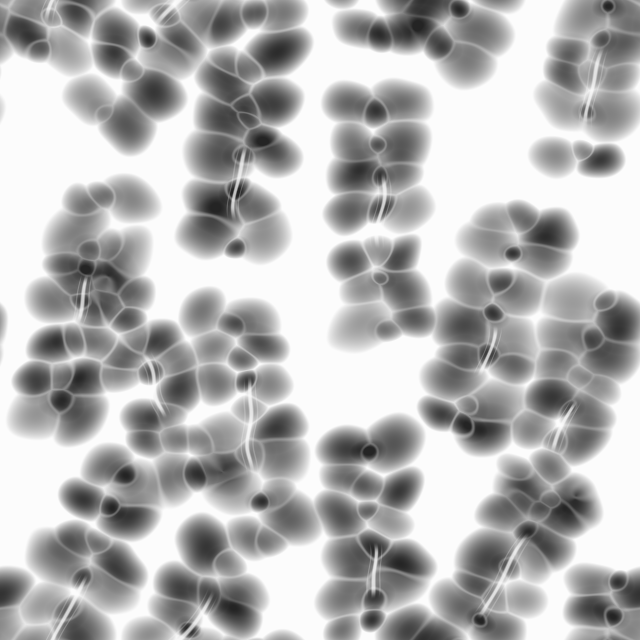
A WebGL 2 fragment shader for this pattern:

```glsl
#version 300 es
precision highp float;

uniform vec2 u_resolution;
out vec4 fragColor;

#define COLUMNS 6
#define STRANDS 12
#define ROWS 7
#define PITCH 0.055
#define SPREAD 0.038
#define BLOB_RADIUS 0.043
#define CORE_RADIUS 0.027
#define CREASE 0.42
#define OVERLAP 0.2
#define STEM_WIDTH 0.0045
#define SEED 3.0

const float TAU = 6.28319;
const vec3 PAPER = vec3(0.99);

vec4 hash4(float n) {
  vec4 phase = n * vec4(12.9898, 78.233, 39.425, 57.113) + vec4(1.3, 4.1, 7.7, 2.9);
  return fract(sin(phase) * 43758.5);
}

// Shortest offset on the repeating tile
vec2 wrap(vec2 d) {
  return d - round(d);
}

// Layered sines with whole periods, so the warp tiles
vec2 wobble(vec2 p) {
  vec2 broad = sin(TAU * (p.yx * vec2(5.0, 4.0) + p * vec2(2.0, 3.0)));
  vec2 fine = sin(TAU * (p.yx * vec2(13.0, 11.0) - p * vec2(7.0, 9.0)));
  return 0.004 * broad + 0.0018 * fine;
}

// Pale streak on the strand axis with a faint line on each side
float stemMask(vec2 q, float halfLength) {
  float across = abs(q.x + 0.004 * sin(q.y * 25.0));
  float core = 1.0 - smoothstep(0.001, STEM_WIDTH, across);
  float flank = 1.0 - smoothstep(0.0, 0.002, abs(across - 0.009));
  float fade = 1.0 - smoothstep(0.6 * halfLength, halfLength, abs(q.y));
  return fade * max(core, 0.3 * flank);
}

void main() {
  vec2 uv = gl_FragCoord.xy / u_resolution;
  vec2 p = uv + wobble(uv);

  float nearest = 9.0, second = 9.0;
  float depthSum = 0.0, weightSum = 1e-5;
  float shadeSum = 0.0, stem = 0.0;

  for (int s = 0; s < STRANDS; s++) {
    // Hanging strand: jittered column, staggered height, slight lean
    vec4 h = hash4(float(s) + SEED);
    float column = float(s % COLUMNS);
    float tier = float(s / COLUMNS);
    vec2 middle = vec2((column + 0.5 + 0.5 * (h.x - 0.5)) / float(COLUMNS),
                       0.5 * tier + 0.37 * column + 0.12 * h.y);
    float tilt = h.z - 0.5;
    float lean = 0.3 * tilt + 4.0 * tilt * tilt * tilt;
    vec2 axis = vec2(sin(lean), -cos(lean));
    vec2 side = vec2(-axis.y, axis.x);

    vec2 d = wrap(p - middle);
    vec2 q = vec2(dot(d, side), dot(d, axis));
    if (any(greaterThan(abs(q), vec2(0.13, 0.31)))) continue;
    float stemShift = 0.16 * (h.w - 0.5);
    stem = max(stem, stemMask(q - vec2(0.0, stemShift), 0.04 + 0.05 * h.y));

    // Three lanes of soft blobs: left, core, right
    for (int b = 0; b < ROWS * 3; b++) {
      vec4 k = hash4(float(s * ROWS * 3 + b) + 31.0 + SEED);
      float lane = float(b % 3 - 1);
      float row = float(b / 3) + 0.7 * k.x - 0.5 * float(ROWS);
      vec2 center = vec2(lane * SPREAD * (0.7 + 0.6 * k.y), row * PITCH);

      float angle = lane * 1.8 * (k.z - 0.5);
      vec2 outward = vec2(cos(angle), sin(angle));
      vec2 e = q - center;
      vec2 local = vec2(dot(e, outward), dot(e, vec2(-outward.y, outward.x)));
      float radius = (lane == 0.0 ? CORE_RADIUS : BLOB_RADIUS) * (0.75 + 0.5 * k.w);
      float r = length(local / vec2(1.15, 0.9)) / radius;

      float depth = mix(0.38, 0.82, fract(7.0 * k.x + 3.0 * k.w));
      float weight = exp(-9.0 * r);
      depthSum += weight * depth;
      weightSum += weight;
      shadeSum += depth * max(0.0, 1.0 - r * r);
      second = min(second, max(nearest, r));
      nearest = min(nearest, r);
    }
  }

  // Dome shading, pale creases between cells, darker overlaps
  float dome = max(0.0, 1.0 - nearest * nearest);
  dome *= smoothstep(-0.1, 0.2, dome);
  float body = dome * depthSum / weightSum;
  float patchiness = 0.65 + 0.35 * sin(TAU * (2.0 * uv.x + uv.y)) * sin(TAU * (uv.x - 3.0 * uv.y));
  float crease = 1.0 - smoothstep(0.0, 0.2, second - nearest);
  float ink = body * (1.0 - CREASE * patchiness * crease);
  ink += OVERLAP * max(0.0, shadeSum - body);
  ink *= 1.0 - 0.75 * stem;

  fragColor = vec4(PAPER - min(ink, 0.85), 1.0);
}
```
